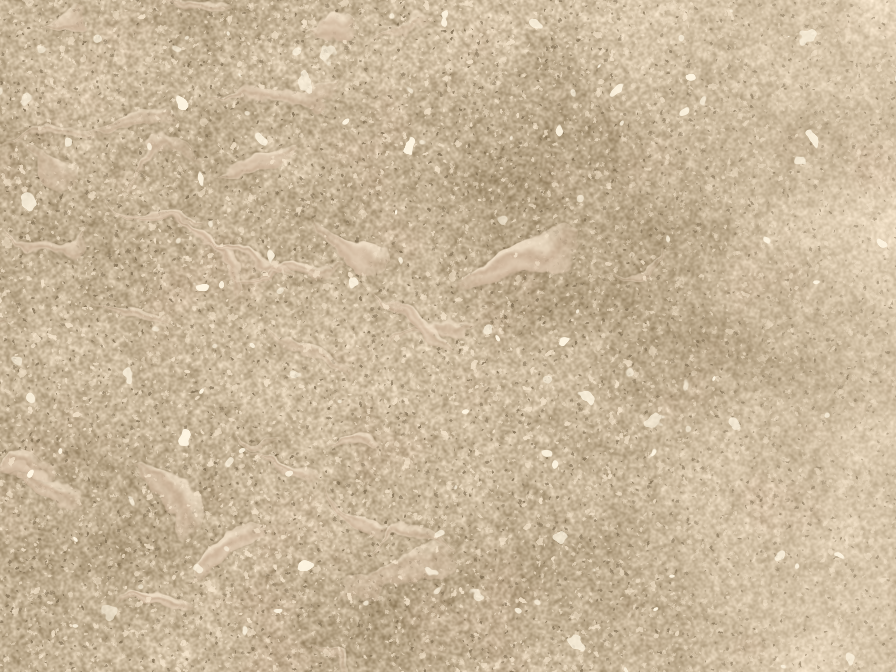
Reproduce this texture procedurally as a Shadertoy shader.

```glsl
// Polished fossil limestone: a sandy beige ground of gradient noise, scattered
// dark and pale grains, chalky white flecks, and faint curved shell slivers
// that gather towards the left. Lengths are fractions of the canvas height.

const vec3 STONE      = vec3(0.778, 0.706, 0.595);
const vec3 TONE_RAMP  = vec3(1.00, 1.03, 1.10);   // colour change per unit of tone
const vec3 ROSE       = vec3(0.805, 0.708, 0.605);
const vec3 SHELL_PINK = vec3(0.815, 0.715, 0.615);
const vec3 SHELL_PALE = vec3(0.955, 0.890, 0.800);
const vec3 DARK_GRAIN = vec3(0.470, 0.400, 0.295);
const vec3 PALE_GRAIN = vec3(0.960, 0.895, 0.800);
const vec3 CHALK      = vec3(1.000, 0.965, 0.890);
const float SOFTNESS    = 0.0014;  // blur of grain edges
const float GRAIN_TONE  = 0.125;   // contrast of the fine ground
const float CLOUD_TONE  = 0.105;   // contrast of the broad stains
const float SHELL_SHARE = 0.60;    // chance of a shell where they gather

vec2 hash2(vec2 c) {
    vec3 h = fract(vec3(c.xyx) * vec3(0.1031, 0.1030, 0.0973));
    h += dot(h, h.yzx + 33.33);
    return fract((h.xx + h.yz) * h.zy);
}

float gradientNoise(vec2 p) {
    vec2 cell = floor(p), f = fract(p);
    vec2 u = f * f * f * (f * (f * 6.0 - 15.0) + 10.0);
    vec4 v;
    for (int i = 0; i < 4; i++) {
        vec2 corner = vec2(i & 1, i >> 1);
        float a = 6.2832 * hash2(cell + corner + 57.0).x;
        v[i] = dot(vec2(cos(a), sin(a)), f - corner);
    }
    return mix(mix(v.x, v.y, u.x), mix(v.z, v.w, u.x), u.y);
}

float fbm(vec2 p) {
    float sum = 0.0, amp = 1.0;
    for (int i = 0; i < 4; i++) {
        sum += amp * gradientNoise(p);
        p = mat2(1.6, 1.2, -1.2, 1.6) * p + 7.3;
        amp *= 0.55;
    }
    return sum;
}

vec2 turn(vec2 q, float a) {
    return vec2(cos(a) * q.x + sin(a) * q.y, cos(a) * q.y - sin(a) * q.x);
}

// Soft round spot of the given radius
float spot(vec2 q, float radius) {
    return exp(-dot(q, q) / (radius * radius));
}

// Coverage of ragged, randomly turned grains; radii are in cells.
float scatter(vec2 p, float cells, float share, float rMin, float rMax, float seed) {
    vec2 g = turn(p, seed) * cells + seed;
    float soft = cells * max(SOFTNESS, 0.7 / iResolution.y);
    float ragged = gradientNoise(g * 5.0) + gradientNoise(g * 2.6 + 9.0);
    float cover = 0.0;
    for (int j = -1; j <= 1; j++)
    for (int i = -1; i <= 1; i++) {
        vec2 cell = floor(g) + vec2(i, j);
        vec2 place = hash2(cell), kind = hash2(cell + 131.7), look = hash2(cell + 271.3);
        if (kind.x > share) continue;
        vec2 q = turn(g - cell - place, 6.2832 * look.x) * vec2(1.0, 1.0 + look.y);
        float r = mix(rMin, rMax, kind.y * kind.y);
        float d = length(q) - r * (1.0 + 0.9 * ragged);
        cover = max(cover, (1.0 - smoothstep(-soft, soft, d)) * mix(0.6, 1.0, look.y));
    }
    return cover;
}

// Bent, tapering slivers with pale rims and growth lines laid over the ground.
vec3 addShells(vec3 colour, vec2 p, float cells, float seed) {
    vec2 g = p * cells + 0.2 * vec2(fbm(p * 9.0 + seed), fbm(p * 9.0 + 40.0));
    for (int j = -1; j <= 1; j++)
    for (int i = -1; i <= 1; i++) {
        vec2 cell = floor(g) + vec2(i, j), key = cell + seed;
        vec2 kind = hash2(key + 19.0), pose = hash2(key + 83.0), form = hash2(key + 47.0);
        vec2 centre = cell + 0.2 + 0.6 * hash2(key + 5.0), home = centre / cells;
        float gather = 1.0 - smoothstep(0.6, 0.85, home.x);
        gather *= 0.25 + 0.75 * min(1.0, 1.5 * spot(home - vec2(0.45, 0.29), 0.3)
                                       + spot(home - vec2(0.2, 0.66), 0.3));
        if (kind.x > mix(0.03, SHELL_SHARE, gather)) continue;
        vec2 q = turn(g - centre, mix(-0.8, 0.6, pose.x));
        float len = mix(0.25, 0.55, pose.y), x = q.x / len;
        float y = q.y + (form.x - 0.5) * 0.4 * x * x;
        float width = mix(0.04, 0.13, form.y * form.y) * (1.0 + 0.6 * x);
        width *= sqrt(max(1.0 - x * x, 0.0));
        float across = y / max(width, 0.004), edge = abs(y) - width;
        float inside = 1.0 - smoothstep(-0.014, 0.014, edge);
        float rim = smoothstep(0.1, 0.9, across + 0.25 * sin(4.0 * x));
        float lines = 0.5 + 0.5 * sin(across * 5.0 + 3.0 * x + 6.0 * form.x);
        vec3 shell = mix(SHELL_PINK, SHELL_PALE, clamp(0.75 * rim + 0.45 * lines, 0.0, 1.0));
        float fade = max(1.0 - x * x, 0.0);
        colour -= 0.06 * fade * (1.0 - inside) * exp(-edge * edge / 0.0006);
        colour = mix(colour, shell, inside * mix(0.5, 0.9, kind.y) * (0.4 + 0.6 * fade));
    }
    return colour;
}

void mainImage(out vec4 fragColor, in vec2 fragCoord) {
    vec2 p = fragCoord / iResolution.y;

    // Broad stains and the sandy ground
    float cloud = fbm(p * vec2(2.6, 3.4) + 3.0) + 0.35 * fbm(p * 13.0 + 5.0);
    float stain = spot(p - vec2(0.89, 0.55), 0.2) + spot(p - vec2(0.0, 0.4), 0.16);
    float sand = gradientNoise(turn(p, 0.6) * 185.0) + gradientNoise(turn(p, 1.1) * 97.0 + 11.0)
               + 0.7 * gradientNoise(turn(p, 0.3) * 46.0 + 23.0);
    float light = 0.055 * smoothstep(0.7, 1.33, p.x) - 0.06 * stain;
    float calm = 1.0 - 0.35 * smoothstep(0.75, 1.33, p.x);
    vec3 colour = STONE + TONE_RAMP * (CLOUD_TONE * cloud + GRAIN_TONE * calm * sand + light);
    float rosy = smoothstep(0.1, 0.7, fbm(p * 6.0 + 31.0));
    colour = mix(colour, ROSE + TONE_RAMP * GRAIN_TONE * sand, 0.4 * rosy);

    // Grains, shells, then the flecks that lie over them
    colour = mix(colour, PALE_GRAIN, 0.75 * calm * scatter(p, 92.0, 0.42, 0.12, 0.38, 17.0));
    colour = mix(colour, DARK_GRAIN, 0.75 * calm * scatter(p, 80.0, 0.36, 0.10, 0.27, 53.0));
    colour = addShells(colour, p, 5.5, 0.0);
    colour = addShells(colour, p, 7.0, 211.0);
    colour = mix(colour, PALE_GRAIN, 0.9 * calm * scatter(p, 45.0, 0.30, 0.10, 0.30, 91.0));
    colour = mix(colour, CHALK, scatter(p, 17.0, 0.28, 0.06, 0.22, 37.0));

    fragColor = vec4(clamp(colour, 0.0, 1.0), 1.0);
}
```
